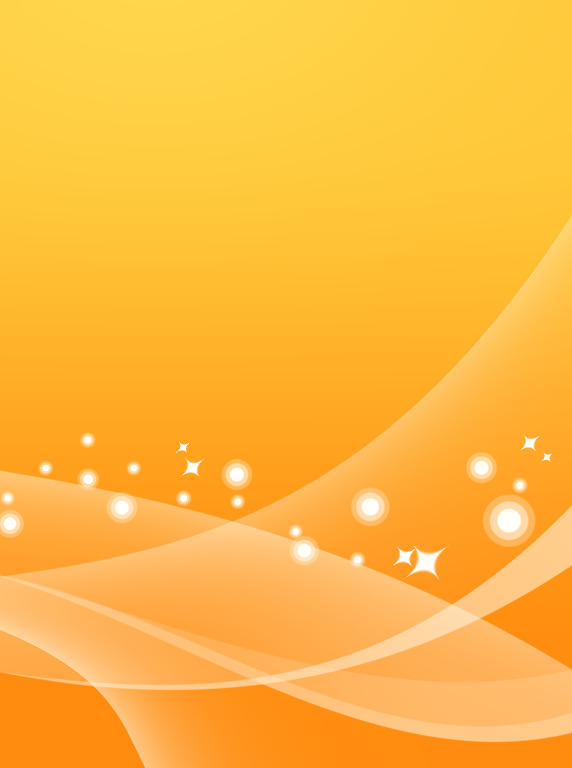
Write a WebGL 2 fragment shader that draws this background.

```glsl
#version 300 es
precision highp float;

uniform vec2 u_resolution;
out vec4 outColor;

const vec3 CREAM = vec3(1.0, 0.97, 0.90);

float hash(float n) {
    return fract(sin(n * 127.1) * 43758.5453);
}

// Cubic through four values spaced evenly over 0..1
float curve(vec4 k, float t) {
    float s = t * 3.0;
    vec3 d1 = k.yzw - k.xyz;
    vec2 d2 = d1.yz - d1.xy;
    float d3 = d2.y - d2.x;
    return k.x + s * (d1.x + (s - 1.0) * (d2.x / 2.0 + (s - 2.0) * d3 / 6.0));
}

// Antialiased coverage of the positive side
float cover(float d) {
    float edge = 1.0 / u_resolution.y;
    return smoothstep(-edge, edge, d);
}

// Bright core inside two translucent rings
float orb(vec2 p, float radius) {
    float d = length(p);
    float rings = 0.27 * cover(radius - d) + 0.36 * cover(radius * 0.74 - d);
    return max(rings, 1.0 - smoothstep(radius * 0.40, radius * 0.60, d));
}

// Four thin points, tilted, with one longer axis
float sparkle(vec2 p, float radius) {
    p = mat2(0.80, -0.60, 0.60, 0.80) * p;
    vec2 root = sqrt(abs(p) / (radius * vec2(1.0, 0.8)));
    float d = root.x + root.y;
    float halo = 0.35 * exp(-dot(p, p) / (radius * radius * 0.06));
    return max(1.0 - smoothstep(0.80, 1.05, d), halo);
}

vec3 backdrop(vec2 p) {
    vec3 c = mix(vec3(1.0, 0.55, 0.06), vec3(1.0, 0.78, 0.22), smoothstep(0.10, 0.85, p.y));
    vec2 d = (p - vec2(0.20, 1.05)) * vec2(1.6, 2.6);
    return mix(c, vec3(1.0, 0.86, 0.33), 0.75 * exp(-2.0 * dot(d, d)));
}

vec3 waves(vec3 c, float u, float v) {
    float sweep = curve(vec4(0.249, 0.301, 0.435, 0.720), u) - v;
    float hill = curve(vec4(0.387, 0.336, 0.254, 0.128), u) - v;
    float bandTop = curve(vec4(0.125, 0.109, 0.164, 0.342), u) - v;
    float bandBase = v - curve(vec4(0.125, 0.102, 0.143, 0.264), u);
    float veil = curve(vec4(0.251, 0.176, 0.119, 0.128), u) - v;
    float ribbonTop = curve(vec4(0.251, 0.165, 0.072, 0.072), u) - v;
    float ribbonBase = v - curve(vec4(0.249, 0.150, 0.055, 0.046), u);
    float corner = u - curve(vec4(0.254, 0.213, 0.143, 0.0), v / 0.18);

    // Rising sweep, brightest along its upper rim
    float tint = 0.04 + 0.32 * exp(-14.0 * max(sweep, 0.0));
    c = mix(c, CREAM, tint * cover(sweep) * cover(bandBase));

    // Falling hill
    tint = 0.07 + 0.22 * smoothstep(0.2, 0.8, u);
    tint += 0.40 * exp(-18.0 * max(hill, 0.0)) * mix(1.0, 0.3, u);
    c = mix(c, CREAM, tint * cover(hill) * cover(ribbonBase));

    // Lower left glow beside the curved corner
    float below = cover(-ribbonBase);
    c = mix(c, CREAM, 0.18 * below * cover(bandBase));
    c = mix(c, CREAM, 0.55 * exp(-11.0 * max(corner, 0.0)) * below * cover(corner));

    // Veil, ribbon and crossing band
    c = mix(c, CREAM, 0.16 * cover(veil) * cover(ribbonBase));
    c = mix(c, CREAM, 0.25 * cover(ribbonTop) * cover(ribbonBase));
    return mix(c, CREAM, mix(0.35, 0.55, u) * cover(bandTop) * cover(bandBase));
}

void main() {
    vec2 p = gl_FragCoord.xy / u_resolution.y;
    float u = gl_FragCoord.x / u_resolution.x;
    vec3 color = waves(backdrop(p), u, p.y);

    // Keep scattered lights attached to the canvas width
    p.x = u * 0.746;

    // Large orbs: centre and radius
    vec3 orbs[9] = vec3[](
        vec3(0.115, 0.376, 0.014), vec3(0.013, 0.318, 0.018), vec3(0.159, 0.339, 0.020),
        vec3(0.309, 0.382, 0.020), vec3(0.397, 0.283, 0.019), vec3(0.483, 0.340, 0.025),
        vec3(0.628, 0.391, 0.020), vec3(0.664, 0.322, 0.034), vec3(0.678, 0.368, 0.010));
    float light = 0.0;
    for (int i = 0; i < 9; i++) {
        light = max(light, orb(p - orbs[i].xy, orbs[i].z));
    }

    // Small orbs along a waving path
    for (int i = 0; i < 8; i++) {
        float n = float(i);
        float bend = cos((n - 2.0) * 0.628);
        vec2 centre = vec2(0.010 + n * (0.047 + 0.0026 * n), 0.349 + 0.078 * bend * bend * bend);
        light = max(light, orb(p - centre, 0.009 + 0.002 * hash(n)));
    }

    // Sparkles, each with a smaller companion
    vec3 stars[3] = vec3[](
        vec3(0.251, 0.391, 0.024), vec3(0.556, 0.268, 0.042), vec3(0.691, 0.423, 0.021));
    for (int i = 0; i < 3; i++) {
        float angle = 2.0 + 0.9 * float(i * i);
        vec2 d = p - stars[i].xy;
        light = max(light, sparkle(d, stars[i].z));
        light = max(light, sparkle(d - 0.029 * vec2(cos(angle), sin(angle)), stars[i].z * 0.6));
    }

    outColor = vec4(mix(color, vec3(1.0, 0.995, 0.97), light), 1.0);
}
```
